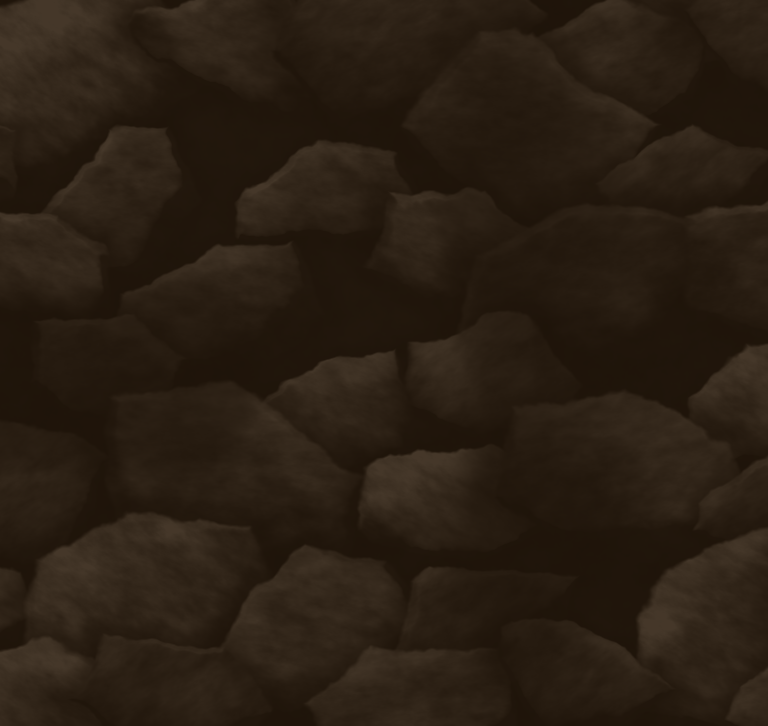
Give the GLSL for this texture, as a WebGL 1 fragment shader.

```glsl
precision highp float;
uniform vec2 u_resolution;

float hash(vec2 p) {
  vec3 q = fract(vec3(p.xyx) * 0.1031);
  q += dot(q, q.yzx + 33.33);
  return fract((q.x + q.y) * q.z);
}

float noise(vec2 p) {
  vec2 i = floor(p), f = fract(p);
  f = f * f * (3.0 - 2.0 * f);
  return mix(mix(hash(i), hash(i + vec2(1.0, 0.0)), f.x),
             mix(hash(i + vec2(0.0, 1.0)), hash(i + 1.0), f.x), f.y);
}

float fbm(vec2 p) {
  float sum = 0.0, amp = 0.5;
  for (int i = 0; i < 5; i++) {
    sum += amp * noise(p);
    p = mat2(1.6, 1.2, -1.2, 1.6) * p + 17.3;
    amp *= 0.55;
  }
  return sum / 1.06;
}

mat2 rotation(float a) {
  return mat2(cos(a), sin(a), -sin(a), cos(a));
}

// Convex boulder cut by random planes: xyz = blended normal, w = outline distance
vec4 boulder(vec2 q, vec2 seed) {
  vec3 normal = vec3(0.0, 0.0, 0.001);
  float edge = -9.0;
  for (int k = 0; k < 12; k++) {
    float fk = float(k);
    float r1 = hash(seed + fk * 3.7), r2 = hash(seed + fk * 5.3 + 40.0);
    float steep = 1.0 - mod(fk, 2.0);
    float angle = (fk + 1.3 * (r1 - 0.5)) * 0.5236;
    float nz = mix(0.4 + 0.5 * r2, 0.14, steep);
    vec3 n = vec3(vec2(cos(angle), sin(angle)) * sqrt(1.0 - nz * nz), nz);
    float side = dot(n.xy, q) - mix(0.72, 1.02, r2 * steep + (1.0 - steep) * r1);
    edge = max(edge, side);
    normal += n * exp(-12.0 * clamp(-side / nz, -1.0, 3.0));
  }
  return vec4(normalize(normal), edge);
}

void main() {
  vec2 p = gl_FragCoord.xy / u_resolution.y;
  vec2 rough = vec2(fbm(p * 11.0), fbm(p * 11.0 + 50.0)) - 0.5;
  vec2 warped = p + 0.045 * rough;
  vec3 light = normalize(vec3(-0.28, 0.8, 0.5));
  float tone = 0.08;

  // Rows of boulders, painted from the back to the front
  for (int j = 0; j < 8; j++) {
    for (int i = 0; i < 6; i++) {
      vec2 id = vec2(float(i), float(j));
      vec2 seed = id * 13.0 + 7.0;
      float r = hash(seed), s = hash(seed + 91.0), t = hash(seed + 57.0);
      vec2 center = vec2((id.x + 0.5 * mod(id.y, 2.0)) * 0.28 - 0.12 + 0.13 * (r - 0.5),
                         1.06 - id.y * 0.15 + 0.09 * (s - 0.5));
      float size = mix(0.11, 0.21, t * t);
      vec2 q = rotation(0.9 * (s - 0.5)) * (warped - center) / (size * vec2(1.12, 0.78));
      if (dot(q, q) < 3.5) {
        vec4 rock = boulder(q, seed);

        // Contact shadow on the boulders behind
        tone *= mix(0.5, 1.0, smoothstep(0.0, 0.35, rock.w));
        if (rock.w < 0.03) {
          // Weathered grain running along each boulder
          vec2 g = rotation(1.2 * (r - 0.5)) * p;
          float stain = fbm(g * vec2(9.0, 16.0) + seed) - 0.5;
          float grain = fbm(g * vec2(38.0, 75.0) + seed) - 0.5;
          vec3 n = normalize(rock.xyz + vec3(0.7 * rough + 0.3 * vec2(stain, grain), 0.0));
          float lit = 0.1 + 0.68 * max(dot(n, light), 0.0);
          lit *= mix(0.75, 1.12, r) * mix(0.5, 1.0, smoothstep(-0.9, 0.1, q.y));
          lit *= 1.0 + 0.75 * stain + 0.65 * grain;
          tone = mix(tone, lit, smoothstep(0.025, -0.025, rock.w));
        }
      }
    }
  }

  // Broad pools of shade between the boulders
  tone *= mix(0.5, 1.08, smoothstep(0.28, 0.56, noise(p * 4.2 + 3.0)));
  tone += 0.05 * (fbm(p * 60.0) - 0.5);

  vec3 gap = vec3(0.118, 0.077, 0.037);
  vec3 stone = vec3(0.27, 0.217, 0.162);
  gl_FragColor = vec4(mix(gap, stone, clamp(tone, 0.0, 1.0)), 1.0);
}
```
